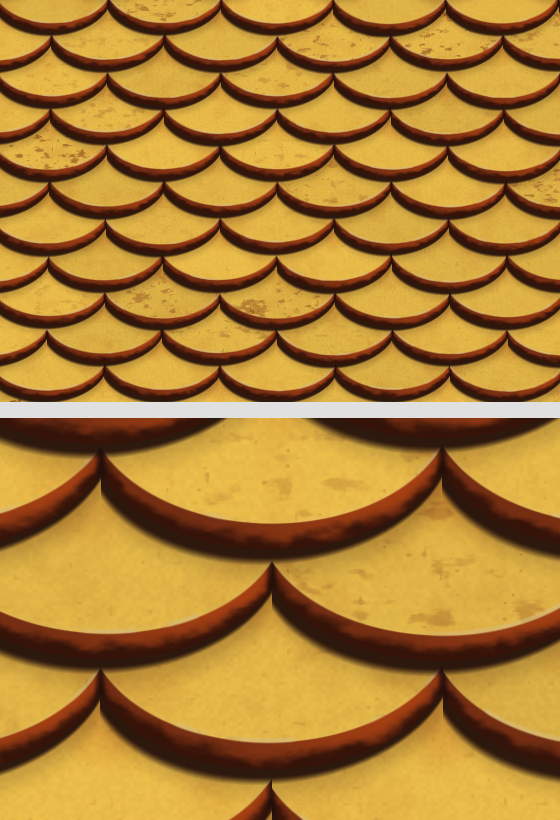
Top: the whole. Bottom: its middle third, enlarged.
Write a Shadertoy shader that draws this pattern.

```glsl
// Staggered rows of gilded fish-scale roof tiles with thick red-brown rims.
// Rows are painted from low to high, so each overlaps and shades the one below;
// hashes shift, tint and wear every tile a little differently.

const float PITCH = 0.2838;      // tile width, in canvas heights
const float ROW = 0.0915;        // row spacing, in canvas heights
const float RIM = 0.24;          // rim thickness, in rows
const vec2 ANCHOR = vec2(-0.007, 0.372);

const vec3 GOLD = vec3(0.89, 0.715, 0.28);
const vec3 DEEP_GOLD = vec3(0.77, 0.50, 0.17);
const vec3 ORANGE = vec3(0.68, 0.26, 0.07);
const vec3 RUST = vec3(0.46, 0.18, 0.07);
const vec3 DARK_BROWN = vec3(0.21, 0.075, 0.035);
const vec3 SHADOW = vec3(0.12, 0.05, 0.035);

float hash(vec2 p) {
    return fract(sin(dot(p, vec2(127.1, 311.7))) * 43758.5453);
}

float noise(vec2 p) {
    vec2 i = floor(p), f = fract(p);
    f = f * f * (3.0 - 2.0 * f);
    return mix(mix(hash(i), hash(i + vec2(1, 0)), f.x),
               mix(hash(i + vec2(0, 1)), hash(i + vec2(1, 1)), f.x), f.y);
}

float fbm(vec2 p) {
    float sum = 0.0, amp = 0.5;
    for (int i = 0; i < 4; i++) {
        sum += amp * noise(p);
        p = p * 2.03 + 17.3;
        amp *= 0.5;
    }
    return sum;
}

// Height of the scale's lower edge at u in -1..1, in rows.
float scaleCurve(float u) {
    float k = 0.93 * u;
    return 1.1 * (1.0 - sqrt(max(1.0 - k * k, 0.0)));
}

// Gilded top: soft mottling, warm upper end, specks and stains.
vec3 faceColor(float u, float v, vec2 p, vec2 id) {
    float mottle = fbm(p * 22.0 + id * 3.7);
    float warm = 0.75 * smoothstep(0.85, 1.75, v) + 0.2 * smoothstep(0.45, 1.0, abs(u));
    vec3 col = mix(GOLD, DEEP_GOLD, clamp(warm + 0.7 * (mottle - 0.5), 0.0, 1.0));
    col *= 0.96 + 0.07 * hash(id + 4.1) + 0.05 * (noise(p * 300.0) - 0.5);

    float wear = pow(hash(id + 9.3), 5.0);
    float stain = smoothstep(0.54, 0.72, fbm(p * vec2(45.0, 80.0) + id));
    float speck = smoothstep(0.88, 0.97, noise(p * 150.0 + id));
    return mix(col, RUST, 0.65 * wear * stain + 0.3 * speck * (0.3 + wear));
}

// Side of the tile: dark at the foot, glowing toward the right end.
vec3 rimColor(float u, float t, vec2 p) {
    float grime = fbm(p * vec2(50.0, 90.0)) - 0.47;
    vec3 col = mix(DARK_BROWN, RUST, smoothstep(0.15, 0.75, t + 0.8 * grime + 0.12 * u));
    float glow = smoothstep(-0.5, 0.9, u) * smoothstep(0.25, 0.85, t + 0.5 * grime);
    col = mix(col, ORANGE, 0.85 * glow);
    return mix(col, SHADOW, 0.8 * smoothstep(0.955, 1.0, abs(u)));
}

// Whole tile; edge is the height above its lower outline.
vec3 tileColor(float u, float v, float edge, vec2 p, vec2 id, float aa) {
    float rim = RIM * (0.93 + 0.14 * hash(id + 2.7));
    vec3 col = mix(rimColor(u, edge / rim, p), faceColor(u, v, p, id),
                   smoothstep(-aa, aa, edge - rim));
    // Rubbed, pale patches along the lip
    float lip = 1.0 - smoothstep(0.01, 0.025 + aa, abs(edge - rim - 0.015));
    float rubbed = smoothstep(0.45, 0.7, noise(p * vec2(38.0, 12.0) + id));
    return mix(col, vec3(0.84, 0.73, 0.49), lip * (0.12 + 0.5 * rubbed));
}

// Blends one row, with the shadow it casts, over what lies below it.
vec3 paintRow(vec3 below, vec2 p, float row, float pixel) {
    float pitch = PITCH * (1.0 - 0.028 * (p.y - 0.5));
    float x = (p.x - ANCHOR.x) / pitch - 0.5 * mod(row, 2.0);
    vec2 id = vec2(floor(x + 0.5), row);
    float u = 2.0 * (x - id.x);
    float shift = 0.07 * (hash(id) - 0.5) + 0.06 * u * (hash(id + 6.2) - 0.5);
    float v = (p.y - ANCHOR.y) / ROW - row + shift;
    float edge = v - scaleCurve(u + 0.025 * (hash(id + 1.4) - 0.5));
    float aa = pixel * (0.8 + 1.2 * u * u);

    float reach = 0.12 - 0.075 * u;
    float shade = smoothstep(-reach - 0.05, -0.5 * reach, edge);
    float soft = 0.22 * smoothstep(-0.4, 0.0, edge);
    vec3 col = mix(below, SHADOW, max(0.93 * shade, soft));
    return mix(col, tileColor(u, v, edge, p, id, aa), smoothstep(-aa, aa, edge));
}

void mainImage(out vec4 fragColor, in vec2 fragCoord) {
    vec2 p = (fragCoord - vec2(0.5 * iResolution.x, 0.0)) / iResolution.y;
    float pixel = 1.0 / (ROW * iResolution.y);
    float nearest = floor((p.y - ANCHOR.y) / ROW);
    vec3 col = SHADOW;
    for (int i = -2; i <= 1; i++) {
        col = paintRow(col, p, nearest + float(i), pixel);
    }
    fragColor = vec4(col, 1.0);
}
```
